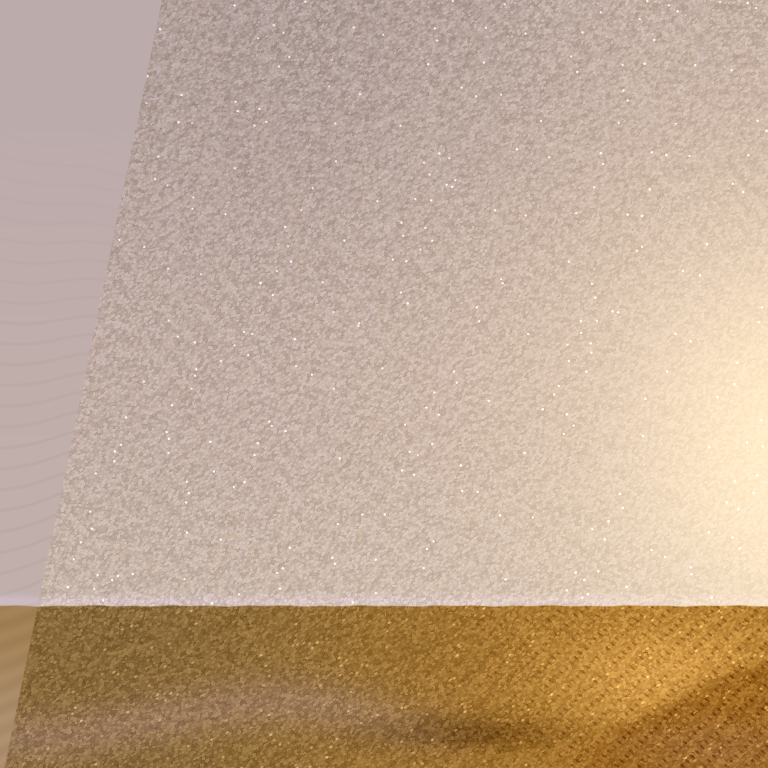
This texture is drawn by a WebGL 1 fragment shader. Its source:

```glsl
precision highp float;
uniform vec2 u_resolution;

vec2 hash2(vec2 p) {
  vec2 q = vec2(dot(p, vec2(127.1, 311.7)), dot(p, vec2(269.5, 183.3)));
  return fract(sin(q) * 43758.55);
}

// x: distance to the nearest cell point, y: random value of that cell
vec2 cellular(vec2 p) {
  vec2 cell = floor(p);
  vec2 nearest = vec2(8.0, 0.0);
  for (int j = -1; j <= 1; j++) {
    for (int i = -1; i <= 1; i++) {
      vec2 id = cell + vec2(float(i), float(j));
      vec2 rnd = hash2(id);
      float d = length(id + rnd - p);
      if (d < nearest.x) nearest = vec2(d, hash2(id + 17.3).x);
    }
  }
  return nearest;
}

float blob(vec2 p, vec2 center, vec2 radius) {
  vec2 q = (p - center) / radius;
  return exp(-dot(q, q));
}

vec3 wallColor(vec2 p) {
  vec3 col = mix(vec3(0.75, 0.675, 0.645), vec3(0.69, 0.62, 0.605), smoothstep(0.45, 1.0, p.y));
  col = mix(col, vec3(0.79, 0.71, 0.66), 0.7 * smoothstep(0.35, 1.0, p.x));
  col = mix(col, vec3(0.80, 0.73, 0.68), 0.6 * smoothstep(0.5, 0.2, p.y));
  col += vec3(0.10, 0.09, 0.05) * blob(p, vec2(1.0, 0.42), vec2(0.52, 0.42));
  return col + vec3(0.15, 0.145, 0.09) * blob(p, vec2(1.05, 0.42), vec2(0.24, 0.30));
}

vec3 floorColor(vec2 p) {
  vec3 col = mix(vec3(0.53, 0.41, 0.23), vec3(0.67, 0.47, 0.18), smoothstep(0.1, 0.9, p.x));
  col += vec3(0.16, 0.14, 0.11) * blob(p, vec2(0.87, 0.12), vec2(0.16, 0.085));
  // Rosy swell on the left, shaded trough in the middle
  float swell = 0.035 + 0.05 * exp(-pow((p.x - 0.36) / 0.2, 2.0));
  float band = exp(-pow((p.y - swell) / 0.035, 2.0)) * smoothstep(0.68, 0.4, p.x);
  col = mix(col, vec3(0.63, 0.50, 0.41), 0.65 * band);
  col -= vec3(0.15, 0.13, 0.08) * blob(p, vec2(0.62, 0.045), vec2(0.12, 0.022));
  // Rising fold on the right
  float fold = 0.02 + 0.125 * smoothstep(0.69, 1.02, p.x) - p.y;
  float under = smoothstep(-0.015, 0.025, fold) * smoothstep(0.70, 0.80, p.x);
  col = mix(col, vec3(0.60, 0.39, 0.12), 0.85 * under);
  float rose = blob(p, vec2(0.94, 0.025), vec2(0.13, 0.04));
  return mix(col, vec3(0.64, 0.46, 0.30), 0.45 * rose * under);
}

void main() {
  vec2 uv = gl_FragCoord.xy / u_resolution;
  float px = 1.0 / u_resolution.y;
  float edge = uv.x - 0.006 - 0.205 * uv.y;
  float textured = smoothstep(-px, px, edge);
  float horizon = 0.211 + 0.0008 * sin(uv.x * 90.0) * sin(uv.x * 37.0);
  float above = smoothstep(horizon - px, horizon + px, uv.y);

  // Grain: slanted cells, growing coarser toward the top
  vec2 slant = vec2(0.82 * uv.x + 0.57 * uv.y, 0.82 * uv.y - 0.57 * uv.x);
  vec2 fine = cellular(slant * vec2(215.0, 310.0));
  vec2 coarse = cellular(slant * vec2(120.0, 180.0) + 40.0);
  float grain = (fine.y - 0.5) * 0.9 + (0.45 - fine.x) * 0.5;
  grain += (coarse.y - 0.5) * 0.35 * smoothstep(0.3, 1.0, uv.y);
  float glow = blob(uv, vec2(1.05, 0.42), vec2(0.32, 0.38));

  vec3 wall = wallColor(uv);
  wall += grain * vec3(0.15, 0.155, 0.17) * (1.0 - 0.7 * glow);
  wall -= vec3(0.06, 0.07, 0.10) * smoothstep(0.8, 0.98, fine.y) * (1.0 - 0.6 * glow);

  // Floor grain with slanted dark stitches toward the right
  vec3 ground = floorColor(uv) + grain * vec3(0.17, 0.15, 0.12);
  float stitch = smoothstep(0.45, 0.95, sin(uv.x * 330.0 + uv.y * 170.0) * sin(uv.y * 400.0 + uv.x * 110.0));
  ground -= vec3(0.13, 0.13, 0.08) * stitch * smoothstep(0.4, 0.9, uv.x);
  float glint = smoothstep(0.90, 0.99, coarse.y) * smoothstep(0.42, 0.08, coarse.x);
  ground += vec3(0.24, 0.22, 0.18) * glint;

  // Sparse sparkles
  vec2 spark = cellular(uv * 125.0 + 9.0);
  float sparkle = step(0.965, spark.y) * smoothstep(0.3, 0.05, spark.x);
  wall += 0.3 * sparkle * vec3(1.0, 0.97, 0.94);

  // Smooth veil with faint fanning lines
  vec3 veil = mix(vec3(0.755, 0.685, 0.67), vec3(0.735, 0.67, 0.67), smoothstep(0.35, 1.0, uv.y));
  float fan = sin(230.0 * (uv.y + uv.x * (uv.y - 0.62) * 1.1 + 0.004 * sin(uv.x * 40.0)));
  veil -= 0.018 * smoothstep(0.75, 1.0, fan) * smoothstep(1.0, 0.4, uv.y);
  vec3 veilFloor = mix(vec3(0.67, 0.55, 0.42), vec3(0.63, 0.50, 0.33), smoothstep(0.05, 0.2, uv.y));
  veilFloor += 0.015 * fan;

  // Pale lavender rim just over the horizon
  float rim = exp(-pow((uv.y - horizon - 0.006) / 0.008, 2.0));
  vec3 rimTint = vec3(0.05, 0.05, 0.09) * rim * (1.0 - 0.8 * glow);
  vec3 col = mix(mix(veilFloor, ground, textured), mix(veil, wall, textured) + rimTint, above);
  gl_FragColor = vec4(clamp(col, 0.0, 1.0), 1.0);
}
```
